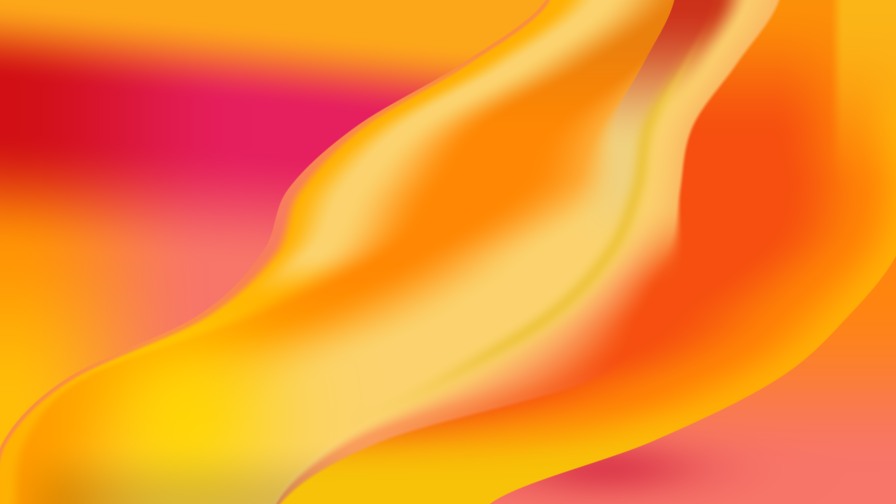
Reproduce this background procedurally as a WebGL 2 fragment shader.

```glsl
#version 300 es
precision highp float;
uniform vec2 u_resolution;
out vec4 fragColor;

// Horizontal position of each fold, at nine even heights from bottom to top.
const float[9] LEFT = float[9](-.012, .007, .134, .394, .521, .572, .708, .919, 1.083);
const float[9] VALLEY = float[9](.05, .07, .185, .544, .799, .896, .984, 1.204, 1.366);
const float[9] CREASE = float[9](.544, .667, .891, 1.093, 1.211, 1.264, 1.287, 1.356, 1.417);
const float[9] FOLD = float[9](.556, .759, 1.18, 1.28, 1.338, 1.35, 1.375, 1.463, 1.546);
const float[9] RIGHT = float[9](.972, 1.296, 1.546, 1.685, 1.782, 1.81, 1.794, 1.794, 1.794);

const vec3 GOLD = vec3(1., .69, .01);
const vec3 PALE = vec3(.985, .825, .43);
const vec3 CORAL = vec3(.97, .46, .41);
const vec3 SCARLET = vec3(.965, .31, .06);

// Catmull-Rom curve through the knots.
float curve(float k[9], float y) {
  float t = clamp(y, 0., .9999) * 8.;
  int i = int(t);
  float f = t - float(i);
  float a = k[max(i - 1, 0)], b = k[i], c = k[i + 1], d = k[min(i + 2, 8)];
  return b + .5 * f * (c - a + f * (2. * a - 5. * b + 4. * c - d + f * (3. * (b - c) + d - a)));
}

// Approximate signed distance, positive to the right of the curve.
float side(float k[9], vec2 p) {
  float slope = (curve(k, p.y + .01) - curve(k, p.y - .01)) / .02;
  return (p.x - curve(k, p.y)) / sqrt(1. + slope * slope);
}

float bell(float x) { return exp(-x * x); }

vec3 backdrop(vec2 p) {
  vec3 low = mix(vec3(1., .57, .02), vec3(1., .74, .03), 1. - smoothstep(.2, .55, p.y));
  low = mix(low, CORAL, smoothstep(.02, .42, p.x));
  vec3 crimson = mix(vec3(.82, .06, .08), vec3(.9, .12, .37), smoothstep(0., .5, p.x));
  vec3 col = mix(low, crimson, smoothstep(.5, .74, p.y + .06 * p.x));
  return mix(col, vec3(.99, .65, .1), smoothstep(.84, 1., p.y + .1 * p.x));
}

vec3 ribbon(vec2 p, float aa) {
  float a = curve(LEFT, p.y), m = curve(VALLEY, p.y), b = curve(CREASE, p.y);
  float v = (p.x - a) / (m - a), w = (p.x - m) / (b - m);

  // Bright ridge falling into the orange valley.
  vec3 valley = mix(vec3(1., .53, .01), vec3(.92, .5, .05), smoothstep(.72, .95, p.y));
  valley = mix(valley, vec3(1., .6, 0.), 1. - smoothstep(.25, .5, p.y));
  vec3 col = mix(GOLD, PALE, smoothstep(.4, .5, p.y) * smoothstep(.1, .36, v));
  col = mix(col, valley, smoothstep(.42, .95, v));

  // Rise to the pale plateau, with a yellow glow low on the left.
  float lift = 1. - smoothstep(.48, .66, p.y);
  float rise = smoothstep(mix(.35, .05, lift), mix(1.05, .65, lift), w);
  col = mix(col, PALE, rise);
  vec2 glow = (p - vec2(.37, .17)) / vec2(.19, .2);
  col = mix(col, vec3(1., .84, 0.), .9 * exp(-dot(glow, glow)));

  // Pink rim, widest at the bend.
  float bend = bell((p.y - .55) / .15);
  float rim = .012 + .028 * bend;
  col = mix(col, CORAL, (.6 + .3 * bend) * (1. - smoothstep(.3 * rim, rim, side(LEFT, p))));

  // Translucent sheen beside the crease, red at the top.
  float soft = aa + .05 * (1. - smoothstep(.6, .85, p.y));
  vec3 sheen = mix(vec3(.94, .82, .5), vec3(.8, .19, .1), smoothstep(.7, 1., p.y));
  col = mix(col, sheen, smoothstep(.5, .65, p.y) * smoothstep(-soft, soft, p.x - b + .079));
  return col;
}

vec3 fold(vec2 p) {
  float b = curve(CREASE, p.y);
  float u = clamp((p.x - b) / (curve(FOLD, p.y) - b), 0., 1.);
  vec3 high = mix(PALE, vec3(.98, .72, .38), u * u);
  high = mix(high, vec3(.8, .22, .1), smoothstep(.78, 1., p.y) * (1. - smoothstep(.05, .55, u)));
  vec3 low = mix(PALE, vec3(.98, .62, .36), smoothstep(0., .55, u));
  low = mix(low, SCARLET, smoothstep(.35, 1., u) * smoothstep(.1, .3, p.y));
  return mix(low, high, smoothstep(.42, .6, p.y));
}

vec3 scarletFace(vec2 p) {
  float d = -side(RIGHT, p);
  vec3 col = mix(vec3(1., .67, .02), vec3(1., .52, .02), smoothstep(0., .1, d));
  col = mix(col, SCARLET, smoothstep(.07, .26, d));
  col = mix(col, vec3(.99, .56, .03), smoothstep(.72, 1., p.y));
  col = mix(col, vec3(.985, .71, .09), smoothstep(1.645, 1.675, p.x) * smoothstep(.6, 1., p.y));
  return mix(col, vec3(.97, .76, .03), 1. - smoothstep(.04, .22, p.y));
}

vec3 corner(vec2 p) {
  vec3 col = mix(CORAL, vec3(1., .52, .06), smoothstep(.06, .42, p.y));
  vec2 shade = (p - vec2(1.2, .07)) / vec2(.19, .055);
  return mix(col, vec3(.86, .22, .29), .9 * exp(-dot(shade, shade)));
}

void main() {
  vec2 p = gl_FragCoord.xy / u_resolution.y;
  float aa = 1. / u_resolution.y;

  vec3 col = mix(backdrop(p), ribbon(p, aa), smoothstep(-aa, aa, side(LEFT, p)));

  // Olive crease between the ribbon and its fold.
  float crease = side(CREASE, p);
  col = mix(col, fold(p), smoothstep(-.008, .008, crease));
  float olive = smoothstep(.15, .35, p.y) * (1. - smoothstep(.75, .95, p.y));
  col = mix(col, vec3(.92, .75, .18), .7 * olive * bell(crease / .016));

  // Shade along the bottom, then the right-hand faces.
  col *= 1. - .13 * (1. - smoothstep(0., .13, p.y)) * smoothstep(0., .15, p.x);
  float blur = aa + .003 + .03 * bell((p.y - .42) / .1);
  col = mix(col, scarletFace(p), smoothstep(-blur, blur, side(FOLD, p)));
  col = mix(col, corner(p), smoothstep(-aa, aa, side(RIGHT, p)));
  fragColor = vec4(col, 1.);
}
```
